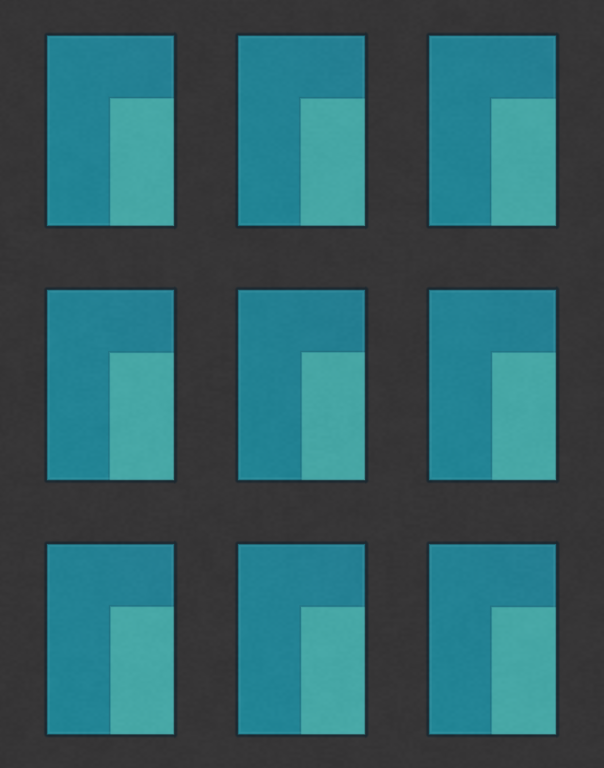
Reproduce this pattern procedurally as a WebGL 1 fragment shader.

```glsl
precision highp float;

uniform vec2 u_resolution;

const vec2 PITCH = vec2(0.2487, 0.3311);
const vec2 PANEL_HALF = vec2(0.0825, 0.1237);
const float INSET_TOP = 0.0420;
const float RIM_WIDTH = 0.0036;

const vec3 GROUND = vec3(0.212, 0.208, 0.212);
const vec3 RIM = vec3(0.115, 0.160, 0.190);
const vec3 TEAL = vec3(0.135, 0.510, 0.580);
const vec3 MINT = vec3(0.275, 0.655, 0.650);
const vec3 SEAM = vec3(0.130, 0.420, 0.480);
const vec3 GLINT = vec3(0.300, 0.640, 0.690);

float hash(vec2 p) {
  return fract(sin(dot(p, vec2(127.1, 311.7))) * 4375.85);
}

float valueNoise(vec2 p) {
  vec2 cell = floor(p);
  vec2 f = fract(p);
  f = f * f * (3.0 - 2.0 * f);
  float low = mix(hash(cell), hash(cell + vec2(1.0, 0.0)), f.x);
  float high = mix(hash(cell + vec2(0.0, 1.0)), hash(cell + 1.0), f.x);
  return mix(low, high, f.y);
}

float boxDistance(vec2 p, vec2 halfSize) {
  vec2 d = abs(p) - halfSize;
  return length(max(d, 0.0)) + min(max(d.x, d.y), 0.0);
}

float inside(float d, float soft) {
  return 1.0 - smoothstep(-soft, soft, d);
}

float band(float d, float width, float soft) {
  return inside(abs(d) - width, soft);
}

// One panel: dark rim, teal face, mint inset in the lower right corner
vec3 paintPanel(vec3 base, vec2 p, vec2 id, float soft) {
  float jitter = (hash(id + 3.7) - 0.5) * 0.002;
  float panel = boxDistance(p, PANEL_HALF);
  float inset = max(jitter - 0.0005 - p.x, p.y - INSET_TOP - jitter * 0.5);

  // The rim is a little heavier on the right
  float rimWidth = RIM_WIDTH + 0.0008 * step(PANEL_HALF.x, p.x);
  vec3 color = mix(base, RIM, inside(panel - rimWidth, soft * 1.3));

  vec2 uv = p / PANEL_HALF;
  vec3 face = TEAL + vec3(0.008, -0.012, -0.004) * (uv.x + uv.y) * 0.5;
  face = mix(face, SEAM, 0.75 * band(inset - 0.0012, 0.0008, soft));
  vec3 mint = MINT + vec3(0.010, 0.008, 0.004) * (abs(uv.y + 0.3) - 0.3);
  face = mix(face, mint, inside(inset, soft));

  // Pale line just within the panel edge
  face = mix(face, GLINT, 0.30 * band(panel + 0.0022, 0.0010, soft));
  face *= 1.0 + 0.02 * (hash(id) - 0.5);
  return mix(color, face, inside(panel, soft));
}

void main() {
  vec2 p = gl_FragCoord.xy / u_resolution.y;
  float soft = max(0.0014, 0.75 / u_resolution.y);

  // Three by three grid around the canvas centre
  vec2 centre = vec2(0.4992 * u_resolution.x / u_resolution.y, 0.4987);
  vec2 q = p - centre;
  vec2 id = clamp(floor(q / PITCH + 0.5), -1.0, 1.0);
  vec3 color = paintPanel(GROUND, q - id * PITCH, id, soft);

  // Faint mottling and fine grain
  float mottle = valueNoise(p * 45.0) - 0.5;
  float grain = valueNoise(p * vec2(200.0, 260.0)) - 0.5;
  color += 0.010 * mottle + 0.014 * grain;

  gl_FragColor = vec4(color, 1.0);
}
```
